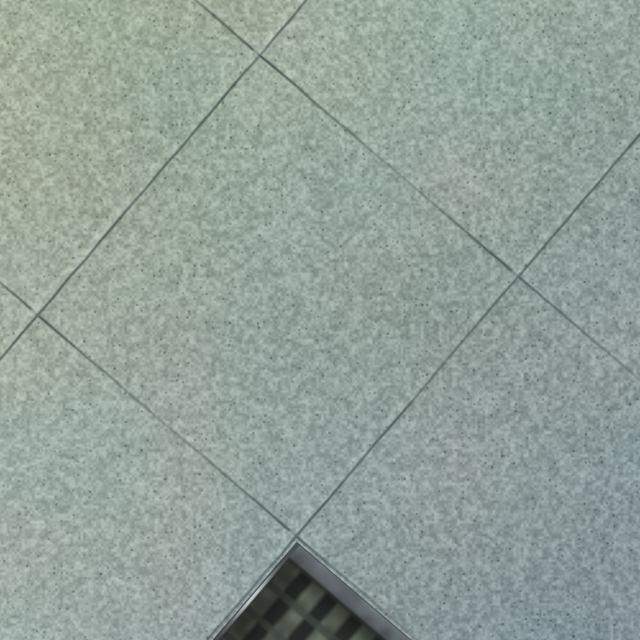
Reproduce this texture procedurally as a Shadertoy shader.

```glsl
// Speckled grey-green floor tiles on a slanted lattice, with a sunken drain grate
// in one cell. Lattice coordinates place joints, pale grout strips and the grate;
// value noise adds grain, specks, blotches and uneven wear along the joints.

#define TOP_CORNER  vec2(0.406, 0.914)
#define TILE_RIGHT  vec2(0.404, -0.346)
#define TILE_LEFT   vec2(-0.347, -0.406)
#define TILE_SIDE   0.533
#define JOINT_HALF  0.0018
#define GRAIN       0.115
#define GRATE_PITCH 0.052
#define JOINT_COLOR vec3(0.30, 0.35, 0.34)
#define DARK_COLOR  vec3(0.15, 0.17, 0.16)
#define BAR_COLOR   vec3(0.40, 0.44, 0.39)
#define RIM_COLOR   vec3(0.44, 0.47, 0.49)

float hash(vec2 p) {
    vec3 h = fract(p.xyx * 0.1031);
    h += dot(h, h.yzx + 33.33);
    return fract((h.x + h.y) * h.z);
}

float noise(vec2 p) {
    vec2 cell = floor(p), f = fract(p);
    f = f * f * (3.0 - 2.0 * f);
    return mix(mix(hash(cell), hash(cell + vec2(1, 0)), f.x),
               mix(hash(cell + vec2(0, 1)), hash(cell + vec2(1, 1)), f.x), f.y);
}

// Smooth-edged band of the given half width around zero distance.
float band(float dist, float halfWidth, float soft) {
    return 1.0 - smoothstep(halfWidth - soft, halfWidth + soft, abs(dist));
}

// Sparse dark chips, at most one in each small cell.
float specks(vec2 uv) {
    vec2 p = uv * 110.0, cell = floor(p);
    vec2 center = 0.3 + 0.4 * vec2(hash(cell + 7.0), hash(cell + 19.0));
    float chip = 1.0 - smoothstep(0.12, 0.32, length(fract(p) - center));
    return chip * smoothstep(0.78, 1.0, hash(cell + 31.0));
}

// Uneven light from yellow-green at upper left to blue-grey at lower right.
vec3 tileColor(vec2 uv) {
    vec3 top = mix(vec3(0.645, 0.695, 0.610), vec3(0.580, 0.650, 0.615), uv.x);
    vec3 bottom = mix(vec3(0.605, 0.660, 0.640), vec3(0.510, 0.565, 0.590), uv.x);
    vec3 color = mix(bottom, top, uv.y);
    color += vec3(0.03, -0.005, -0.01) * (noise(uv * 7.0 + 3.0) - 0.5);
    color += 0.03 * (noise(uv * 4.0 + 11.0) - 0.5);
    float grain = noise(uv * 135.0) + noise(uv.yx * 250.0 + 40.0) - 1.0;
    return color + GRAIN * grain - 0.13 * specks(uv);
}

// Grate seen from its upper corner; d is measured inward from the two rims.
vec3 grateColor(vec2 d, float px) {
    float grime = noise(d * 55.0 + 5.0);
    float bar = band((fract(d.x / GRATE_PITCH + 0.1) - 0.5) * GRATE_PITCH, 0.014, 0.005);
    float rod = band((fract(d.y / GRATE_PITCH) - 0.5) * GRATE_PITCH, 0.006, 0.003);
    vec3 color = mix(DARK_COLOR, BAR_COLOR, bar * (0.45 + 0.6 * grime));
    color = mix(color, vec3(0.25, 0.28, 0.26), 0.75 * rod);
    color *= 0.6 + 0.4 * smoothstep(0.02, 0.07, min(d.x, d.y));

    // Broad right bevel, then the thin left lip with its glint.
    float bevel = 1.0 - smoothstep(0.024 - px, 0.028 + px, d.y);
    vec3 bevelColor = RIM_COLOR * (0.8 + 0.25 * grime) * mix(1.0, 0.72, d.y / 0.028);
    color = mix(color, bevelColor, bevel);
    float glint = exp(-pow((d.y - 0.11) / 0.045, 2.0));
    vec3 lipColor = mix(vec3(0.28, 0.30, 0.31), vec3(0.76, 0.80, 0.80), glint);
    color = mix(color, lipColor, band(d.x - 0.004, 0.003, 0.001 + px));
    float edge = band(min(d.x, d.y), 0.0015, px);
    return mix(color, vec3(0.24, 0.26, 0.27), 0.75 * edge);
}

void mainImage(out vec4 fragColor, in vec2 fragCoord) {
    vec2 uv = fragCoord / iResolution.xy;
    float px = 0.75 / min(iResolution.x, iResolution.y);
    vec2 q = inverse(mat2(TILE_RIGHT, TILE_LEFT)) * (uv - TOP_CORNER);
    vec3 color = tileColor(uv);

    // Signed distance to the nearest joint in each direction.
    vec2 nearest = floor(q + 0.5);
    vec2 joint = (q - nearest) * TILE_SIDE;
    joint += 0.0016 * (vec2(noise(q.yx * 14.0), noise(q * 14.0 + 9.0)) - 0.5);

    // Pale grout beside the joints, wider on the left-leaning ones.
    float strip = band(joint.x + 0.008, 0.0055, 0.002 + px);
    float thinStrip = band(joint.y + 0.006, 0.003, 0.002 + px);
    color += 0.030 * strip + 0.015 * thinStrip;

    // Dark hairlines: the right-leaning set fades between the corners.
    float wearA = 0.55 + 0.35 * noise(vec2(q.y * 9.0, nearest.x * 5.0));
    float cornerDark = pow(abs(2.0 * fract(q.x) - 1.0), 1.5);
    float wearB = (0.35 + 0.6 * cornerDark) * (0.7 + 0.4 * noise(vec2(q.x * 11.0, nearest.y * 5.0 + 2.0)));
    float lineA = wearA * band(joint.x, JOINT_HALF, 0.001 + px);
    float lineB = wearB * band(joint.y, JOINT_HALF, 0.001 + px) * (1.0 - 0.75 * strip);
    color = mix(color, JOINT_COLOR, max(lineA, lineB));
    color -= 0.025 * max(wearA * band(joint.x, 0.003, 0.003), wearB * band(joint.y, 0.003, 0.003));

    // The drain fills the cell beyond the lowest corner.
    vec2 inward = (q - 1.0) * TILE_SIDE - 0.006;
    float opening = smoothstep(-px, px, min(inward.x, inward.y));
    color = mix(color, grateColor(inward, px), opening);

    fragColor = vec4(clamp(color, 0.0, 1.0), 1.0);
}
```
